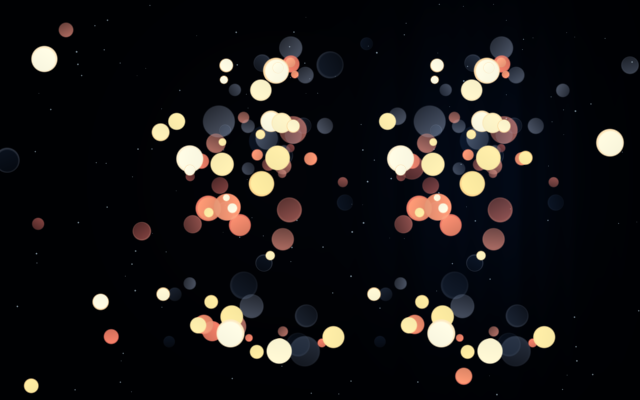
This background is drawn by a Shadertoy shader. Its source:

```glsl
// Bokeh: crisp cream, coral and smoky light discs in twin clusters on near-black.

const float TWIN_SHIFT = 0.527;   // distance between the two clusters
const float LONE_SHARE = 0.18;    // part of the discs that have no twin

vec4 hash4(float n) {
    vec4 q = fract(vec4(n) * vec4(0.1031, 0.1030, 0.0973, 0.1099));
    q += dot(q, q.wzxy + 33.33);
    return fract((q.xxyz + q.yzzw) * q.zywx);
}

float valueNoise(float x, float seed) {
    float cell = floor(x);
    float a = hash4(cell + seed).x;
    float b = hash4(cell + 1.0 + seed).x;
    return mix(a, b, smoothstep(0.0, 1.0, x - cell));
}

// Centre of a clustered disc: upper swarm, or a sparse row near the bottom.
vec2 clusterCentre(vec4 h, float pick) {
    float x = 0.63 + (h.x + h.y - 1.0) * 0.27;
    float swarmY = 0.61 + (h.z + h.w - 1.0) * 0.36;
    float rowY = mix(0.10, 0.27, h.z);
    return vec2(x, pick < 0.80 ? swarmY : rowY);
}

// Offset from a disc centre; clustered discs appear twice.
vec2 discOffset(vec2 p, float aspect, vec4 place, vec4 style) {
    if (style.x < LONE_SHARE) {
        return p - vec2(place.x * aspect, mix(0.03, 0.97, place.y));
    }
    vec2 offset = p - clusterCentre(place, style.y);
    offset.x -= TWIN_SHIFT * clamp(round(offset.x / TWIN_SHIFT), 0.0, 1.0);
    return offset;
}

// Scattered discs; opacity 0 screens the light, opacity 1 covers what is below.
vec3 discLayer(vec3 col, vec2 p, float aspect, float pixel, int count, float seed,
               vec2 radii, vec3 tintA, vec3 tintB, vec3 rimTint, float opacity) {
    float edge = max(pixel, 0.0015);
    for (int i = 0; i < count; i++) {
        vec4 place = hash4(float(i) * 7.31 + seed);
        vec4 style = hash4(float(i) * 5.17 + seed + 411.0);
        vec4 look = hash4(float(i) * 3.73 + seed + 823.0);
        float radius = mix(radii.x, radii.y, pow(look.x, 1.5));
        vec2 offset = discOffset(p, aspect, place, style);
        float dist = length(offset);
        if (dist > radius + edge) continue;

        // Slight slope of light across the disc and a tinted rim
        float angle = look.y * 6.283;
        float slope = dot(offset, vec2(cos(angle), sin(angle))) / radius;
        vec3 tint = mix(tintA, tintB, smoothstep(0.2, 0.8, look.z));
        tint *= 1.0 + 0.35 * (1.0 - opacity) * slope;
        float rim = smoothstep(0.80, 1.0, dist / radius + 0.06 * slope);
        tint = mix(tint, rimTint, rim * 0.65 * look.w);

        vec3 screened = 1.0 - (1.0 - col) * (1.0 - clamp(tint, 0.0, 1.0));
        float mask = 1.0 - smoothstep(-edge, edge, dist - radius);
        col = mix(col, mix(screened, tint, opacity), mask);
    }
    return col;
}

// Dark blue haze with faint vertical streaks behind the right cluster.
vec3 haze(vec2 p) {
    vec2 d = (p - vec2(1.2, 0.56)) / vec2(0.24, 0.36);
    float streak = 0.65 + 0.5 * valueNoise(p.x * 45.0, 91.0);
    float glow = exp(-dot(d, d)) * streak;
    vec2 e = (p - vec2(0.68, 0.55)) / vec2(0.32, 0.35);
    return vec3(0.0, 0.003, 0.012) + glow * vec3(0.008, 0.032, 0.075)
         + exp(-dot(e, e)) * vec3(0.006, 0.008, 0.014);
}

// Tiny sparse specks, one per grid cell at most.
float dust(vec2 p, float pixel) {
    vec2 grid = p * 28.0;
    vec2 cell = floor(grid);
    vec4 h = hash4(cell.x * 17.0 + cell.y * 71.0 + 5.0);
    float dist = length(grid - cell - mix(vec2(0.2), vec2(0.8), h.xy)) / 28.0;
    float radius = mix(0.0006, 0.0018, h.w * h.w);
    float speck = 1.0 - smoothstep(radius - pixel, radius + pixel, dist);
    return speck * step(0.88, h.z) * mix(0.15, 0.7, h.w);
}

void mainImage(out vec4 fragColor, in vec2 fragCoord) {
    float pixel = 1.0 / iResolution.y;
    float aspect = iResolution.x * pixel;
    vec2 p = fragCoord * pixel;

    vec3 smokeDim = vec3(0.03, 0.05, 0.08), smoke = vec3(0.22, 0.24, 0.28);
    vec3 ember = vec3(0.56, 0.35, 0.31), maroon = vec3(0.40, 0.20, 0.19);
    vec3 coral = vec3(0.94, 0.57, 0.43), rose = vec3(0.86, 0.38, 0.34);
    vec3 butter = vec3(0.99, 0.92, 0.63), ivory = vec3(0.99, 0.98, 0.89);

    vec3 col = haze(p) + dust(p, pixel) * vec3(0.75, 0.85, 0.9);
    col = discLayer(col, p, aspect, pixel, 32, 13.0, vec2(0.014, 0.040),
                    smokeDim, smoke, smoke * 1.1, 0.1);
    col = discLayer(col, p, aspect, pixel, 20, 157.0, vec2(0.010, 0.036),
                    maroon, ember, ember * 1.1, 0.35);
    col = discLayer(col, p, aspect, pixel, 15, 302.0, vec2(0.009, 0.034),
                    coral, mix(coral, rose, 0.5), rose, 0.75);
    col = discLayer(col, p, aspect, pixel, 36, 569.0, vec2(0.008, 0.037),
                    butter, ivory, vec3(0.98, 0.76, 0.48), 0.95);
    fragColor = vec4(clamp(col, 0.0, 1.0), 1.0);
}
```
